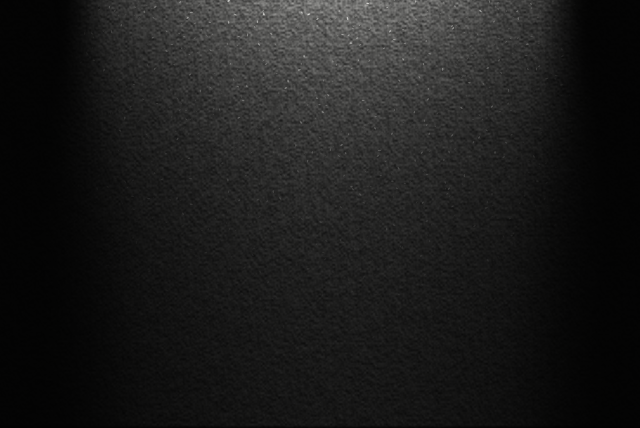
Reproduce this texture procedurally as a Shadertoy shader.

```glsl
const vec3 LIGHT_TINT = vec3(1.0, 0.998, 0.982);
const float AMBIENT = 0.014;
const float FLOOR_LIGHT = 0.052;    // light that reaches the bottom
const float LAMP_LIGHT = 0.39;      // extra light just below the lamp
const float LAMP_FALLOFF = 3.1;
const float BEAM_CENTER = 0.525;    // fraction of the width
const float BEAM_SPREAD = 0.37;
const float CONE_CENTER = 0.507;
const float CONE_HALF_TOP = 0.395;
const float CONE_HALF_LOW = 0.435;
const float GRAIN_SCALE = 190.0;    // pebbles per canvas height
const float GRAIN_CONTRAST = 0.75;
const float FLECK_SCALE = 62.0;     // fleck cells per canvas height
const float FLECK_CHANCE = 0.30;
const float FLECK_GAIN = 0.95;

float hash(vec2 p) {
    return fract(sin(dot(p, vec2(127.1, 311.7))) * 43758.5453);
}

float valueNoise(vec2 p) {
    vec2 cell = floor(p), f = fract(p);
    f = f * f * (3.0 - 2.0 * f);
    float low = mix(hash(cell), hash(cell + vec2(1, 0)), f.x);
    float high = mix(hash(cell + vec2(0, 1)), hash(cell + vec2(1, 1)), f.x);
    return mix(low, high, f.y);
}

// Soft cone of light falling from the top edge
float spotlight(vec2 uv) {
    float depth = 1.0 - uv.y;
    float offset = (uv.x - BEAM_CENTER) / BEAM_SPREAD;
    float beam = exp(-offset * offset);
    float halfWidth = mix(CONE_HALF_TOP, CONE_HALF_LOW, smoothstep(0.0, 0.5, depth));
    float softness = mix(0.07, 0.17, smoothstep(0.0, 0.6, depth));
    float cone = 1.0 - smoothstep(halfWidth - softness, halfWidth + 0.02,
                                  abs(uv.x - CONE_CENTER));
    float level = FLOOR_LIGHT + LAMP_LIGHT * exp(-depth * LAMP_FALLOFF);
    return level * beam * cone;
}

// Pebbled surface lit from above, centred on zero
float grainRelief(vec2 p) {
    vec2 q = p * GRAIN_SCALE;
    vec2 toLight = vec2(0.15, 0.5);
    float fine = valueNoise(q - toLight) - valueNoise(q + toLight);
    float coarse = valueNoise(q * 0.53 + 17.0) - 0.5;
    float speckle = valueNoise(q * 1.3 + 41.0) - 0.5;
    return 0.5 * fine + 0.3 * coarse + 0.45 * speckle;
}

// Scattered bright flecks, each a small tilted ellipse
float flecks(vec2 p, float pixel) {
    vec2 q = p * FLECK_SCALE, home = floor(q);
    float edge = pixel * FLECK_SCALE * 0.7;
    float glow = 0.0;
    for (int j = -1; j <= 1; j++) {
        for (int i = -1; i <= 1; i++) {
            vec2 cell = home + vec2(i, j);
            float present = step(hash(cell + 3.7), FLECK_CHANCE);
            vec2 center = cell + vec2(hash(cell + 11.3), hash(cell + 23.9));
            float angle = 6.2832 * hash(cell + 37.1);
            vec2 axis = vec2(cos(angle), sin(angle));
            vec2 d = q - center;
            d = vec2(dot(d, axis), dot(d, vec2(-axis.y, axis.x)) * 1.8);
            float strength = hash(cell + 51.7);
            float radius = mix(0.09, 0.21, strength * strength);
            float shape = 1.0 - smoothstep(radius - edge, radius + edge, length(d));
            glow = max(glow, present * shape * mix(0.2, 1.0, strength * strength));
        }
    }
    return glow;
}

void mainImage(out vec4 fragColor, in vec2 fragCoord) {
    vec2 uv = fragCoord / iResolution.xy;
    vec2 p = fragCoord / iResolution.y;
    float light = spotlight(uv);

    // Surface texture
    float relief = grainRelief(p);
    float shade = light * (1.0 + GRAIN_CONTRAST * relief);
    shade += AMBIENT * (1.0 + 0.6 * relief);

    // Flecks fade out towards the bottom
    float fleckFade = mix(0.25, 1.0, smoothstep(0.15, 0.65, uv.y));
    shade += light * FLECK_GAIN * fleckFade * flecks(p, 1.0 / iResolution.y);

    // Thin dark rim along the bottom
    shade *= mix(0.4, 1.0, smoothstep(0.0, 0.008, uv.y));
    fragColor = vec4(clamp(shade * LIGHT_TINT, 0.0, 1.0), 1.0);
}
```
